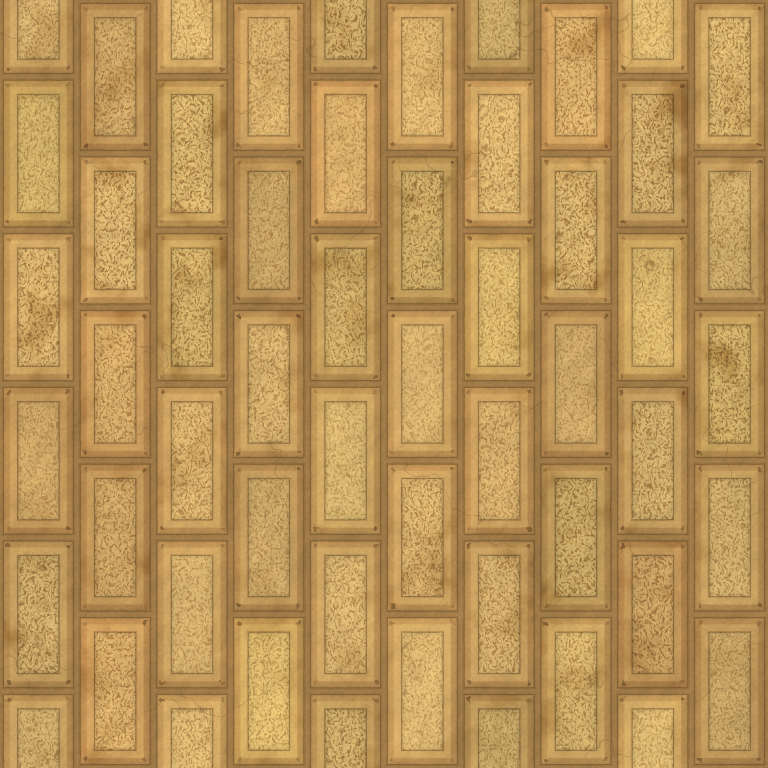
This texture is drawn by a Shadertoy shader. Its source:

```glsl
const vec2 TILES = vec2(10.0, 5.0);      // columns, tiles per column

// Insets from the cell border, in tile widths
const float JOINT_INSET = 0.044;
const float BEVEL_INSET = 0.13;
const float PANEL_INSET = 0.23;
const float LINE_WIDTH = 0.016;
const float PIN_INSET = 0.11;
const float PIN_RADIUS = 0.024;

const float EDGE_WOBBLE = 0.0025;
const float GRAIN_SCALE = 27.0;
const float GRAIN_STRENGTH = 0.85;
const float STAIN_STRENGTH = 0.48;
const float CRACK_STRENGTH = 0.28;
const float TINT_STRENGTH = 0.6;
const vec2 TILE_BRIGHTNESS = vec2(0.93, 1.05);

const vec3 JOINT_COLOR = vec3(0.645, 0.495, 0.29);
const vec3 BEVEL_COLOR = vec3(0.735, 0.57, 0.335);
const vec3 FRAME_COLOR = vec3(0.81, 0.655, 0.395);
const vec3 PANEL_COLOR = vec3(0.865, 0.735, 0.46);
const vec3 GRAIN_COLOR = vec3(0.63, 0.455, 0.25);
const vec3 LINE_COLOR = vec3(0.45, 0.33, 0.18);
const vec3 STAIN_TINT = vec3(0.79, 0.715, 0.60);
const vec3 ORANGE_TINT = vec3(1.01, 0.94, 0.91);
const vec3 YELLOW_TINT = vec3(0.99, 1.0, 0.92);

vec2 hash2(vec2 p) {
    vec3 q = fract(p.xyx * vec3(0.1031, 0.1030, 0.0973));
    q += dot(q, q.yzx + 33.33);
    return fract((q.xx + q.yz) * q.zy);
}

float cornerGradient(vec2 cell, vec2 corner, vec2 f) {
    float angle = 6.2832 * hash2(cell + corner).x;
    return dot(vec2(cos(angle), sin(angle)), f - corner);
}

float gradientNoise(vec2 p) {
    vec2 i = floor(p), f = p - i;
    vec2 u = f * f * f * (f * (f * 6.0 - 15.0) + 10.0);
    float low = mix(cornerGradient(i, vec2(0, 0), f), cornerGradient(i, vec2(1, 0), f), u.x);
    float high = mix(cornerGradient(i, vec2(0, 1), f), cornerGradient(i, vec2(1, 1), f), u.x);
    return 1.4 * mix(low, high, u.y);
}

float fbm(vec2 p) {
    float sum = 0.0, amplitude = 0.55;
    for (int i = 0; i < 4; i++) {
        sum += amplitude * gradientNoise(p);
        p = mat2(1.6, 1.2, -1.2, 1.6) * p + 17.3;
        amplitude *= 0.5;
    }
    return sum;
}

// Dense curled scratches: stretched noise in a bent domain
float grain(vec2 p) {
    vec2 bend = vec2(gradientNoise(p * 0.3), gradientNoise(p * 0.3 + 41.7));
    float scratches = gradientNoise((p + 1.6 * bend) * vec2(1.2, 0.7));
    float specks = gradientNoise(p * 1.3 + 9.2);
    return smoothstep(-0.3, 0.75, 0.8 * scratches + 0.5 * specks);
}

float crack(vec2 p) {
    float patches = smoothstep(0.12, 0.3, gradientNoise(p * 0.9 + 63.1));
    return patches * (1.0 - smoothstep(0.002, 0.011, abs(fbm(p))));
}

float line(float d, float width, float aa) {
    return 1.0 - smoothstep(0.5 * width - aa, 0.5 * width + aa, abs(d));
}

void mainImage(out vec4 fragColor, in vec2 fragCoord) {
    vec2 uv = fragCoord / iResolution.xy;
    float aa = 0.6 * TILES.x / iResolution.x;

    // Upright tiles; even columns slide by half a tile
    vec2 grid = uv * TILES;
    grid.y += 0.5 * (1.0 - mod(floor(grid.x), 2.0));
    vec2 id = mod(floor(grid), TILES);
    vec2 local = (fract(grid) - 0.5) * vec2(1.0, 2.0);
    vec2 surface = uv * TILES.x;
    vec2 random = hash2(id + 7.0), random2 = hash2(id + 53.0);

    vec2 inset = vec2(0.5, 1.0) - abs(local);
    float d = min(inset.x, inset.y) + EDGE_WOBBLE * gradientNoise(surface * 9.0);
    float face = smoothstep(-aa, aa, d - JOINT_INSET);
    float frame = smoothstep(-0.004 - aa, 0.004 + aa, d - BEVEL_INSET);
    float panel = smoothstep(-aa, aa, d - PANEL_INSET);

    // Mitred frame, lit from the upper left
    float lit = inset.x < inset.y ? -sign(local.x) : sign(local.y);
    vec3 color = mix(JOINT_COLOR, BEVEL_COLOR * (1.0 + 0.035 * lit), face);
    color = mix(color, FRAME_COLOR * (1.0 + 0.012 * lit), frame);

    // Grained panel with a shaded rim
    float amount = GRAIN_STRENGTH * mix(0.65, 1.15, random2.x);
    vec3 panelColor = mix(PANEL_COLOR, GRAIN_COLOR, amount * grain(surface * GRAIN_SCALE));
    panelColor *= 1.0 - 0.1 * exp(-max(d - PANEL_INSET, 0.0) * 28.0);
    color = mix(color, panelColor, panel);

    // Contours and worn corner pins
    color = mix(color, LINE_COLOR, 0.5 * line(d - PANEL_INSET, LINE_WIDTH, aa));
    color = mix(color, LINE_COLOR, 0.5 * line(d - JOINT_INSET, LINE_WIDTH, aa));
    color *= 1.0 - 0.1 * exp(-abs(d - JOINT_INSET) * 40.0);
    color *= 1.0 - 0.05 * exp(-abs(d - PANEL_INSET) * 50.0);
    float pin = length(inset - PIN_INSET) + 0.04 * gradientNoise(surface * 19.0);
    float wear = mix(0.3, 0.8, hash2(id + sign(local) * 0.3 + 90.0).x);
    color = mix(color, LINE_COLOR, wear * (1.0 - smoothstep(PIN_RADIUS - aa, PIN_RADIUS + aa, pin)));

    // Tone of each tile
    vec3 tint = mix(vec3(1.0), random.x < 0.6 ? ORANGE_TINT : YELLOW_TINT, TINT_STRENGTH * random.y);
    color *= mix(vec3(1.0), tint * mix(TILE_BRIGHTNESS.x, TILE_BRIGHTNESS.y, random2.y), face);

    // Stains, cloudy wear, fine tooth and hairline cracks
    float stain = smoothstep(0.0, 0.6, fbm(surface * 1.5 + 31.0 * random));
    color *= mix(vec3(1.0), STAIN_TINT, STAIN_STRENGTH * stain * mix(0.4, 1.7, random2.x) * face);
    vec2 diagonal = vec2(surface.x + surface.y, 2.5 * (surface.y - surface.x));
    color *= 1.0 + 0.07 * fbm(diagonal * 1.7 + fbm(surface)) + 0.07 * fbm(surface * 0.8 + 5.0);
    color *= 1.0 + 0.04 * gradientNoise(surface * 23.0);
    color = mix(color, LINE_COLOR, CRACK_STRENGTH * crack(surface * 0.75));

    fragColor = vec4(color, 1.0);
}
```
